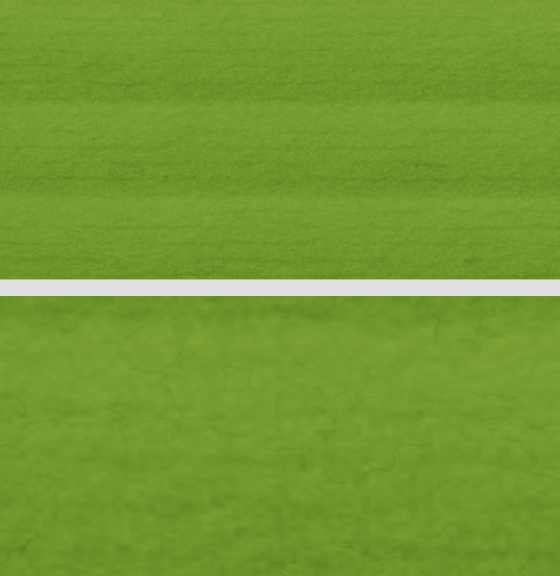
Top: the whole. Bottom: its middle third, enlarged.
Give the GLSL for this texture, as a WebGL 2 fragment shader.

```glsl
#version 300 es
precision highp float;
// Mown lawn: three softly shaded bands with ragged rows, thin crevices and embossed turf grain.

#define LIGHT_GREEN vec3(0.480, 0.628, 0.200)
#define DARK_GREEN vec3(0.412, 0.570, 0.158)
#define BAND_HEIGHT 0.33
#define ROW_HEIGHT 0.0575
#define ROW_DEPTH 0.026
#define CLUMP_SIZE vec2(0.034, 0.020)
#define GRAIN_SIZE vec2(0.0095, 0.0072)
#define RELIEF 0.064
#define GRAIN 0.036
#define CREVICE_DEPTH 0.030
#define SEAM_DEPTH 0.008
#define EDGE_COLOR vec3(0.72, 0.80, 0.58)

uniform vec2 u_resolution;
out vec4 fragColor;

float hash(vec2 p) {
    vec3 q = fract(vec3(p.xyx) * 0.1031);
    q += dot(q, q.yzx + 33.33);
    return fract((q.x + q.y) * q.z);
}

// Smooth value noise in 0..1
float noise(vec2 p) {
    vec2 i = floor(p), f = fract(p);
    f = f * f * (3.0 - 2.0 * f);
    float low = mix(hash(i), hash(i + vec2(1, 0)), f.x);
    float high = mix(hash(i + vec2(0, 1)), hash(i + vec2(1, 1)), f.x);
    return mix(low, high, f.y);
}

float fbm(vec2 p) {
    float sum = 0.0, weight = 0.5;
    for (int i = 0; i < 4; i++) {
        sum += weight * noise(p);
        p = mat2(1.6, 1.2, -1.2, 1.6) * p + 17.3;
        weight *= 0.5;
    }
    return sum;
}

// Slow fall from light to dark, then a soft return to light
float bandShade(float depth) {
    float phase = fract(max((depth - 0.01) / BAND_HEIGHT, 0.16));
    float returning = smoothstep(0.0, 0.17, phase);
    return mix(0.92, phase, returning);
}

// Broken, ragged dark line at the foot of each row
float rowLine(vec2 p, float depth) {
    float wobble = 0.034 * (fbm(p * vec2(15.0, 20.0)) - 0.47);
    float row = (depth + wobble) / ROW_HEIGHT + 0.35;
    float offset = abs(fract(row) - 0.5);
    float patches = smoothstep(0.3, 0.7, noise(vec2(p.x * 9.0, floor(row) * 5.7)));
    return (1.0 - smoothstep(0.0, 0.22, offset)) * mix(0.3, 1.0, patches);
}

// Sparse thin winding cracks between clumps
float crevice(vec2 p) {
    float ridge = abs(fbm(p * vec2(19.0, 30.0) + 63.0) - 0.47);
    float present = smoothstep(0.45, 0.7, noise(p * vec2(13.0, 19.0) + 5.0));
    return (1.0 - smoothstep(0.0, 0.045, ridge)) * present;
}

void main() {
    vec2 p = gl_FragCoord.xy / u_resolution.y;
    float depth = 1.0 - p.y;
    float shade = bandShade(depth);
    vec3 color = mix(LIGHT_GREEN, DARK_GREEN, shade);

    // Relief lit from the upper left, stronger in the darker part of a band
    vec2 clump = p / CLUMP_SIZE;
    float relief = fbm(clump) - fbm(clump + vec2(-0.22, 0.35));
    float grain = noise(p / GRAIN_SIZE) + 0.5 * noise(p / GRAIN_SIZE * 2.1 + 41.0) - 0.75;
    float mottle = fbm(p * vec2(6.0, 13.0) + 8.0) - 0.47;
    float strength = mix(0.65, 1.1, shade);
    float tone = (RELIEF * relief + GRAIN * grain) * strength + 0.022 * mottle;

    // Rows, crevices and a faint upright seam in the middle
    tone -= ROW_DEPTH * (rowLine(p, depth) - 0.22) * strength;
    tone -= CREVICE_DEPTH * (crevice(p) - 0.1) * strength;
    float middle = 0.5 * u_resolution.x / u_resolution.y;
    tone -= SEAM_DEPTH * (1.0 - smoothstep(0.0, 0.009, abs(p.x - middle)));
    color += tone * vec3(1.0, 0.95, 0.65);

    // Thin pale lower edge
    color = mix(color, EDGE_COLOR, 1.0 - smoothstep(0.001, 0.004, p.y));
    fragColor = vec4(clamp(color, 0.0, 1.0), 1.0);
}
```
